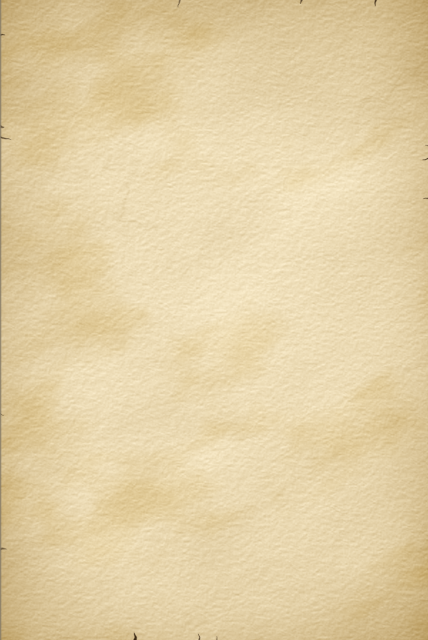
A Shadertoy shader for this texture:

```glsl
// Aged parchment: a cream sheet that browns towards its borders, with soft
// tea stains, faint wrinkles, an embossed fibre grain lit from above, and
// small dark tears along the rim. Units: the canvas width is 1.

float hash(vec2 p) {
    vec3 q = fract(vec3(p.xyx) * 0.1031);
    q += dot(q, q.yzx + 33.33);
    return fract((q.x + q.y) * q.z);
}

float noise(vec2 p) {
    vec2 cell = floor(p), f = fract(p);
    f = f * f * (3.0 - 2.0 * f);
    return mix(mix(hash(cell), hash(cell + vec2(1, 0)), f.x),
               mix(hash(cell + vec2(0, 1)), hash(cell + vec2(1, 1)), f.x), f.y);
}

float fbm(vec2 p) {
    float sum = 0.0, amp = 0.5;
    for (int i = 0; i < 5; i++) {
        sum += amp * noise(p);
        p = mat2(0.8, 0.6, -0.6, 0.8) * p * 2.03 + 17.3;
        amp *= 0.5;
    }
    return sum / 0.97;
}

// Height of the paper tooth: short fibres, wider than tall
float tooth(vec2 p) {
    p += 0.006 * vec2(noise(p * 40.0), noise(p * 40.0 + 50.0));
    return 0.65 * noise(p * vec2(95, 150)) + 0.35 * noise(p * vec2(190, 260) + 31.0);
}

// Darkness of the small tears that cut in from the four borders
float tears(vec2 p, float height, float px) {
    float ink = 0.0;
    for (int i = 0; i < 14; i++) {
        int side = i % 5;
        float seed = float(i) + 3.0;
        vec2 q = p;                                   // x: depth, y: along the rim
        if (side == 1) q = vec2(1.0 - p.x, p.y);
        if (side == 2) q = vec2(height - p.y, p.x);
        if (side == 3) q = p.yx;
        float span = (side == 2 || side == 3) ? 1.0 : height;
        float depth = mix(0.008, 0.03, hash(vec2(seed, 1.7)));
        float halfWidth = mix(0.001, 0.005, pow(hash(vec2(seed, 5.1)), 2.0));
        float along = q.y - span * mix(0.04, 0.96, hash(vec2(seed, 9.3)));
        along += 0.15 * q.x + 0.004 * (noise(vec2(q.x * 150.0, seed)) - 0.5);
        float d = abs(along) - halfWidth * (1.0 - q.x / depth);
        float cut = 1.0 - smoothstep(-px, px, d);
        cut *= 1.0 - smoothstep(depth * 0.7, depth, q.x);
        ink = max(ink, cut * mix(0.5, 1.0, hash(vec2(seed, 2.9))));
    }
    return ink;
}

void mainImage(out vec4 fragColor, in vec2 fragCoord) {
    float px = 1.0 / iResolution.x;
    vec2 p = fragCoord * px;
    float height = iResolution.y * px;
    vec2 centred = 2.0 * fragCoord / iResolution.xy - 1.0;

    // Browning towards the rim, with a wavering width
    float waver = mix(0.7, 1.3, fbm(p * 5.0));
    vec2 rim = min(p, vec2(1.0, height) - p) / (0.1 * waver);
    float tone = 0.97 - 0.15 * dot(centred, centred);
    tone -= 0.33 * exp(-rim.x) + 0.31 * exp(-rim.y);

    // Cloudy blotches that slope down to the right, and warmer stains
    vec2 slope = mat2(0.9, -0.4, 0.4, 0.9) * p;
    float cloud = fbm(slope * vec2(3.5, 6.0) + 4.0);
    float stain = smoothstep(0.5, 0.8, fbm(slope * vec2(4.0, 7.0) + 21.0));
    tone += 0.45 * (cloud - 0.5) - 0.2 * stain;

    // Faint broken wrinkles
    float ridge = abs(fbm(slope * vec2(2.5, 6.0) + 40.0) - 0.5);
    float broken = smoothstep(0.5, 0.75, fbm(p * 4.0 + 60.0));
    tone -= 0.13 * broken * (1.0 - smoothstep(0.0, 0.02, ridge));

    // Embossed grain: height difference along the light direction
    float relief = tooth(p) - tooth(p + vec2(-0.0018, 0.0036));
    tone += 0.36 * relief + 0.1 * (noise(p * 300.0) - 0.5);
    tone = min(tone, 1.12);

    vec3 tan_ = vec3(0.74, 0.63, 0.41), cream = vec3(0.95, 0.89, 0.75);
    vec3 color = mix(tan_, cream, tone);
    color -= stain * vec3(0.0, 0.012, 0.045);

    // Torn rim and the thin grey shadow on the left border
    color = mix(color, vec3(0.2, 0.13, 0.06), tears(p, height, px));
    float shadow = 1.0 - smoothstep(0.002, 0.002 + px, p.x);
    color = mix(color, vec3(0.52, 0.48, 0.4), 0.8 * shadow);

    fragColor = vec4(clamp(color, 0.0, 1.0), 1.0);
}
```
